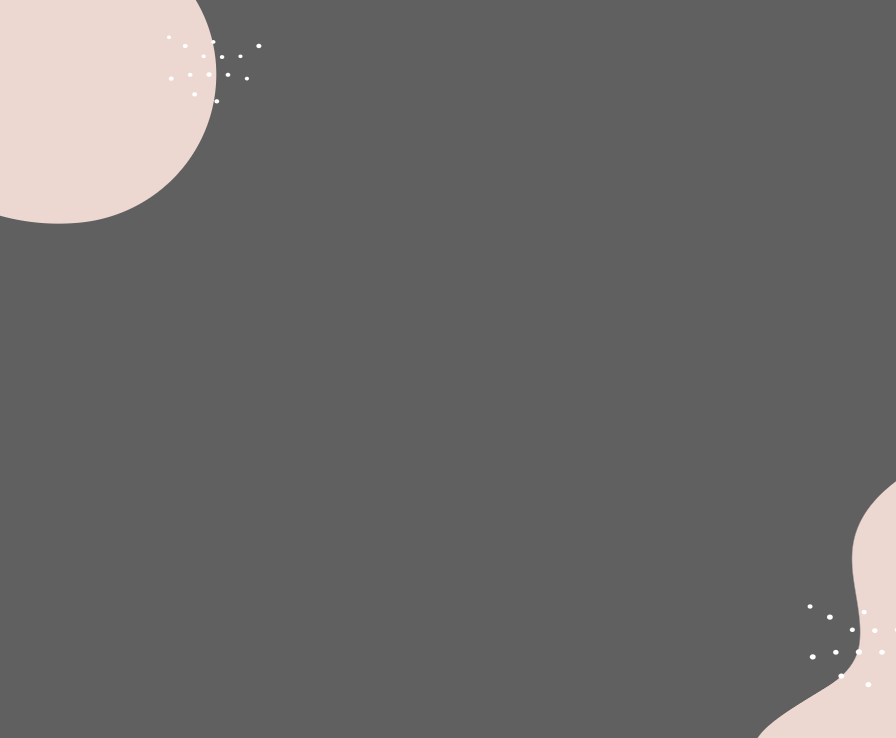
Write a Shadertoy shader that draws this background.

```glsl
// Soft pink blobs in two corners of a grey field, each with a scatter of white dots.

float hash(vec2 p) {
    vec3 q = fract(p.xyx * 0.1031);
    q += dot(q, q.yzx + 33.33);
    return fract((q.x + q.y) * q.z);
}

// Smooth one-pixel edge for a distance given in canvas heights
float coverage(float d) {
    return clamp(0.5 - d * iResolution.y, 0.0, 1.0);
}

// Cubic from a to b over the span y0..y1, with end slopes ma and mb
float hermite(float y, float y0, float y1, float a, float b, float ma, float mb) {
    float span = y1 - y0, t = (y - y0) / span, s = 1.0 - t;
    return a * s * s * (1.0 + 2.0 * t) + b * t * t * (3.0 - 2.0 * t)
         + span * t * s * (ma * s - mb * t);
}

// Rounded blob whose radius grows with the clockwise angle
float upperBlob(vec2 p) {
    vec2 q = p - vec2(0.0946, 0.9054);
    float angle = atan(-q.y, q.x);
    float tail = max(angle - 1.5, 0.0);
    return length(q) - (0.198 + 0.0063 * angle + 0.0315 * tail * tail);
}

// Region to the right of a winding edge
float lowerBlob(vec2 p) {
    float edge = p.y > 0.243 ? hermite(p.y, 0.243, 0.347, 1.153, 1.2114, 0.0, 1.3)
        : p.y > 0.1435 ? hermite(p.y, 0.1435, 0.243, 1.164, 1.153, 0.0, 0.0)
        : p.y > 0.0694 ? hermite(p.y, 0.0694, 0.1435, 1.1191, 1.164, 1.6, 0.0)
        : hermite(p.y, 0.0, 0.0694, 1.0252, 1.1191, 0.65, 1.6);
    return (edge - p.x) * 0.7;
}

// Row of slightly uneven dots; bow lifts both ends
float dotRow(vec2 p, vec2 start, vec2 stride, int count, float bow) {
    float d = 1e3, middle = 0.5 * float(count - 1);
    for (int i = 0; i < count; i++) {
        float k = float(i);
        vec2 center = start + stride * k;
        center.y += bow * pow(abs(k - middle) / middle, 4.0);
        float radius = 0.025 + 0.007 * hash(start * 40.0 + k);
        d = min(d, length((p - center) * vec2(0.93, 1.05)) - radius);
    }
    return d;
}

float dotCluster(vec2 p, vec2 origin, float size) {
    vec2 q = (p - origin) / size;
    float d = dotRow(q, vec2(0.0), vec2(0.6, -0.063), 2, 0.0);
    d = min(d, dotRow(q, vec2(0.22, -0.268), vec2(0.249, 0.0), 5, 0.15));
    d = min(d, dotRow(q, vec2(0.03, -0.505), vec2(0.256, 0.0), 5, -0.055));
    d = min(d, dotRow(q, vec2(0.347, -0.773), vec2(0.3, -0.095), 2, 0.0));
    return d * size;
}

void mainImage(out vec4 fragColor, in vec2 fragCoord) {
    // Canvas height is 1, width about 1.213
    vec2 p = fragCoord / iResolution.xy * vec2(1.2125, 1.0);

    vec3 color = vec3(0.376);
    float blobs = min(upperBlob(p), lowerBlob(p));
    color = mix(color, vec3(0.929, 0.843, 0.82), coverage(blobs));

    // The same scatter at two sizes
    float dots = min(dotCluster(p, vec2(0.2287, 0.9495), 0.1),
                     dotCluster(p, vec2(1.0962, 0.1782), 0.122));
    color = mix(color, vec3(1.0), coverage(dots));

    fragColor = vec4(color, 1.0);
}
```
